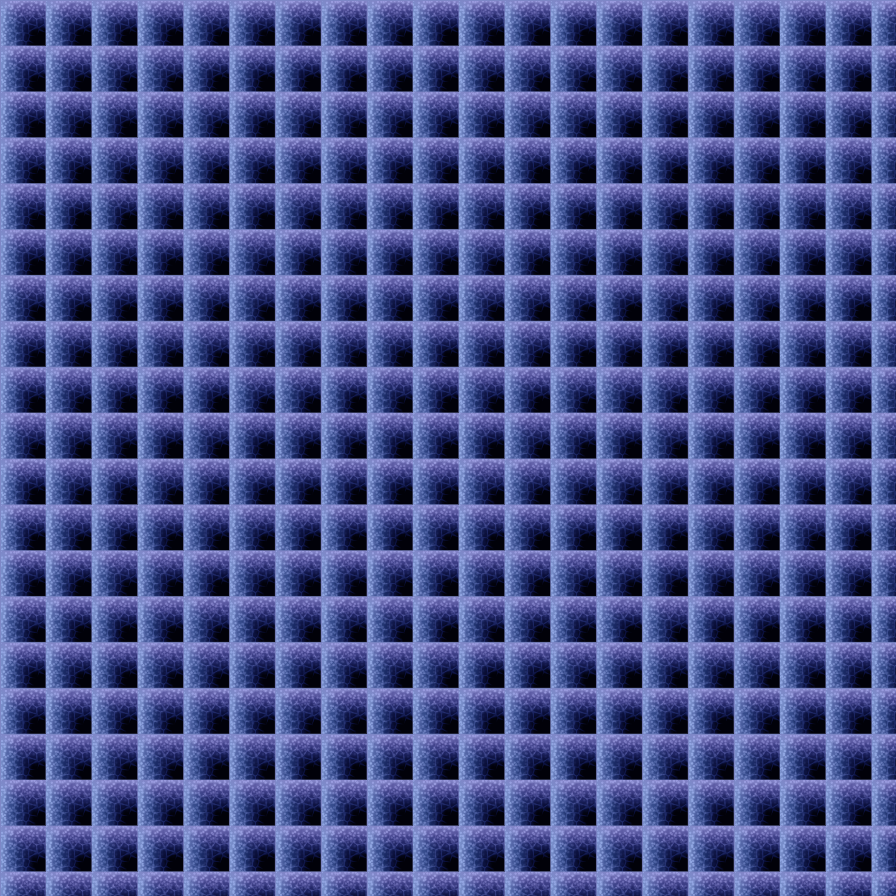
This pattern is drawn by a WebGL 2 fragment shader. Its source:

```glsl
#version 300 es
precision highp float;
// A grid of blue recessed squares: each cell falls from a pale left and top
// rim to a black lower right corner. A rounded-square distance drives a
// colour ramp, and wrapped cellular noise adds pale veins and fine grain.

#define REPEATS 19.53       // cells across and down
#define PHASE 0.012         // grid offset from the upper left, in cells
#define CORNER_POWER 5.0    // squareness of the dark corner
#define SEAM 0.035          // softness of the hard cell edge
#define VEIN_SCALE 6.0      // vein cells per repeat
#define GRAIN_SCALE 13.0    // grain cells per repeat
#define VEIN_DEPTH 0.13
#define GRAIN_DEPTH 0.11
#define VARIATION 0.035     // depth change between repeats

uniform vec2 u_resolution;
out vec4 fragColor;

const vec3 RIM   = vec3(0.49, 0.53, 0.78);
const vec3 SLOPE = vec3(0.35, 0.38, 0.65);
const vec3 BLUE  = vec3(0.23, 0.27, 0.54);
const vec3 NAVY  = vec3(0.11, 0.15, 0.39);
const vec3 DEEP  = vec3(0.04, 0.06, 0.23);
const vec3 PIT   = vec3(0.005, 0.005, 0.035);

vec2 hash2(vec2 p) {
    return fract(sin(vec2(dot(p, vec2(127.1, 311.7)),
                          dot(p, vec2(269.5, 183.3)))) * 4375.85);
}

// Nearest and second nearest feature distances, wrapping at the period.
vec2 cellular(vec2 p, float period) {
    vec2 base = floor(p);
    vec2 nearest = vec2(8.0);
    for (int y = -1; y <= 1; y++) {
        for (int x = -1; x <= 1; x++) {
            vec2 site = base + vec2(x, y);
            float dist = length(site + hash2(mod(site, period)) - p);
            nearest.y = min(nearest.y, max(nearest.x, dist));
            nearest.x = min(nearest.x, dist);
        }
    }
    return nearest;
}

// Colour from the rim (0) down to the pit (1).
vec3 depthColor(float depth) {
    vec3 color = mix(RIM, SLOPE, smoothstep(0.03, 0.15, depth));
    color = mix(color, BLUE, smoothstep(0.13, 0.28, depth));
    color = mix(color, NAVY, smoothstep(0.27, 0.45, depth));
    color = mix(color, DEEP, smoothstep(0.43, 0.60, depth));
    return mix(color, PIT, smoothstep(0.57, 0.74, depth));
}

void main() {
    vec2 uv = gl_FragCoord.xy / u_resolution;
    vec2 grid = vec2(uv.x, 1.0 - uv.y) * REPEATS - PHASE;
    vec2 id = floor(grid);
    vec2 cell = fract(grid);            // origin at the cell's upper left
    float pixel = REPEATS / min(u_resolution.x, u_resolution.y);

    // Rounded-square slope toward the lower right corner
    vec2 inward = pow(1.0 - cell, vec2(CORNER_POWER));
    float depth = 1.0 - pow(inward.x + inward.y, 1.0 / CORNER_POWER);
    depth += VARIATION * (hash2(id + 7.0).x - 0.5) * 2.0 * smoothstep(0.2, 0.6, depth);

    // Pale veins on the slope, mottled grain near the rim
    vec2 veinSites = cellular(cell * VEIN_SCALE, VEIN_SCALE);
    vec2 grainSites = cellular(cell * GRAIN_SCALE, GRAIN_SCALE);
    float vein = 1.0 - smoothstep(0.0, 0.28, veinSites.y - veinSites.x);
    float grain = grainSites.x - 0.42;
    float slopeMask = smoothstep(0.1, 0.3, depth) * (1.0 - smoothstep(0.62, 0.85, depth));
    float rimMask = 1.0 - smoothstep(0.2, 0.6, depth);
    depth += VEIN_DEPTH * slopeMask * (0.3 - vein);
    depth += GRAIN_DEPTH * mix(0.35, 1.0, rimMask) * grain;

    // Rim hue: cooler on the left, more violet along the top
    vec3 color = depthColor(depth);
    float side = smoothstep(-0.3, 0.3, cell.x - cell.y);
    vec3 tint = mix(vec3(-0.015, 0.03, 0.015), vec3(0.02, -0.015, 0.0), side);
    color += tint * rimMask;
    color += 0.09 * rimMask * smoothstep(0.05, -0.25, grain);

    // Soften the step into the next cell's rim
    vec2 seam = smoothstep(vec2(1.0 - max(SEAM, pixel)), vec2(1.0), cell);
    color = mix(color, RIM, max(seam.x, seam.y));

    fragColor = vec4(clamp(color, 0.0, 1.0), 1.0);
}
```
